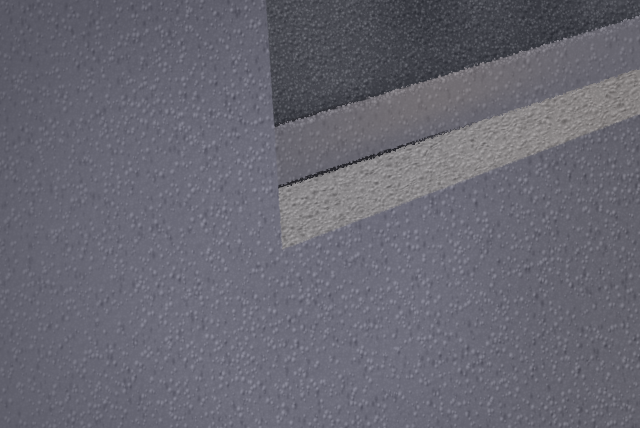
Give the GLSL for this texture, as a Shadertoy shader.

```glsl
// Rough plastered wall with a slanted window recess, a frame band and a pale gritty sill.

// Colours
const vec3 WALL_LIT = vec3(0.440, 0.440, 0.492);
const vec3 WALL_DIM = vec3(0.345, 0.345, 0.388);
const vec3 WALL_WARM = vec3(0.405, 0.402, 0.436);
const vec3 GLASS_DARK = vec3(0.240, 0.247, 0.275);
const vec3 GLASS_HAZE = vec3(0.355, 0.360, 0.390);
const vec3 FRAME = vec3(0.405, 0.402, 0.440);
const vec3 FRAME_WARM = vec3(0.455, 0.440, 0.458);
const vec3 SILL = vec3(0.545, 0.537, 0.545);
const vec3 GAP = vec3(0.14, 0.14, 0.16);

// Layout in canvas heights: each slanted edge is (height at CORNER_X, slope)
const float CORNER_X = 0.655;
const vec2 GLASS_EDGE = vec2(0.709, 0.303);
const vec2 FRAME_EDGE = vec2(0.562, 0.330);
const vec2 SILL_EDGE = vec2(0.415, 0.379);
const float JAMB_TOP_X = 0.621;
const float JAMB_LEAN = 0.066;

// Plaster
const vec2 FLECK_SCALE = vec2(118.0, 92.0);
const float FLECK_DENSITY = 0.30;
const float FLECK_LIGHT = 0.085;
const float FLECK_RELIEF = 0.085;
const float SILL_RELIEF = 0.12;
const vec2 LIGHT_STEP = vec2(0.0022, -0.0034);

vec2 hash2(vec2 c) {
    vec3 q = fract(c.xyx * vec3(0.1031, 0.1030, 0.0973));
    q += dot(q, q.yzx + 33.33);
    return fract((q.xx + q.yz) * q.zy);
}

// Cellular height: round grains of varied size, in a share of the cells
float grains(vec2 p, float density) {
    vec2 cell = floor(p);
    float height = 0.0;
    for (int j = -1; j <= 1; j++) {
        for (int i = -1; i <= 1; i++) {
            vec2 id = cell + vec2(i, j);
            vec2 kind = hash2(id + 71.0);
            float radius = mix(0.35, 0.85, kind.x);
            float d = length(p - id - hash2(id));
            float grain = radius * (1.0 - smoothstep(0.0, radius, d));
            height = max(height, grain * step(kind.y, density));
        }
    }
    return height;
}

// Layered sines for soft, wide variation, about -1 to 1
float drift(vec2 p) {
    float a = sin(p.x + 1.7 * sin(p.y * 0.8));
    float b = sin(p.y * 1.3 + 1.4 * sin(p.x * 0.7 + 2.0));
    return 0.5 * (a + b);
}

// Light from the upper left across the grains
float relief(vec2 p, vec2 scale, float density) {
    return grains(p * scale, density) - grains((p - LIGHT_STEP) * scale, density);
}

float heightAbove(vec2 p, vec2 edge) {
    return p.y - edge.x - edge.y * (p.x - CORNER_X);
}

float cover(float d, float soft) {
    return smoothstep(-soft, soft, d);
}

void mainImage(out vec4 fragColor, in vec2 fragCoord) {
    vec2 p = fragCoord / iResolution.y;
    float soft = max(0.0022, 0.8 / iResolution.y);

    // Grain makes the edges slightly ragged
    float fine = grains(p * 150.0 + 19.0, 1.0) - 0.3;
    float ragged = fine * 0.008;
    float inside = cover(p.x - JAMB_TOP_X - JAMB_LEAN * (1.0 - p.y) + ragged * 0.3, soft);
    float aboveGlass = heightAbove(p, GLASS_EDGE) - ragged;
    float aboveFrame = heightAbove(p, FRAME_EDGE) + ragged;
    float aboveSill = heightAbove(p, SILL_EDGE) + ragged * 0.4;
    float along = p.x - CORNER_X;

    // Wall: brightest low in the middle, greyer to the right
    float falloff = smoothstep(0.2, 1.0, length((p - vec2(0.72, 0.36)) * vec2(0.9, 1.0)));
    vec3 wall = mix(WALL_LIT, WALL_DIM, falloff);
    wall = mix(wall, WALL_WARM, 0.6 * smoothstep(0.9, 1.5, p.x));
    wall += 0.005 * drift(p * vec2(13.0, 9.0));

    // Small pale flecks with shaded sides, low swells and upright pits
    float focus = mix(0.6, 1.0, smoothstep(0.0, 0.55, p.x));
    float flecks = FLECK_LIGHT * (grains(p * FLECK_SCALE, FLECK_DENSITY) - 0.09);
    flecks += FLECK_RELIEF * relief(p, FLECK_SCALE, FLECK_DENSITY);
    float swells = 0.04 * relief(p + 3.0, vec2(62.0, 48.0), 0.7);
    float pits = grains(p * vec2(125.0, 62.0) + 41.0, 0.16) - 0.05;
    float plaster = flecks + swells + 0.035 * fine - 0.085 * pits;
    wall += plaster * focus;

    // Sill: pale, packed crumbs with dark creases lying along its slope
    vec2 s = vec2(p.x, p.y - SILL_EDGE.y * 0.6 * p.x);
    s += 0.003 * vec2(drift(s.yx * 130.0), drift(s * 110.0 + 5.0));
    float crumbs = relief(s, vec2(85.0, 125.0), 0.7);
    float creases = grains(s * vec2(80.0, 140.0) + 13.0, 0.3) - 0.09;
    vec3 sill = SILL + vec3(0.006, 0.0, -0.008) * smoothstep(0.2, 0.8, along);
    sill -= 0.03 * smoothstep(0.5, 0.9, along);
    sill += SILL_RELIEF * crumbs + 0.08 * fine - 0.13 * creases;

    // Frame band: faint warm reflection in the middle, gritty upper lip
    float glow = exp(-pow((along - 0.36) / 0.28, 2.0)) * smoothstep(0.0, 0.08, aboveFrame);
    vec3 frame = mix(FRAME, FRAME_WARM, glow) + plaster * 0.7;
    float lip = smoothstep(-0.026, -0.010, aboveGlass);
    frame += lip * (0.035 + 0.12 * fine);

    // Glass: dark with wide diagonal haze and fine frost
    float bands = drift(vec2(p.x * 15.0 + p.y * 9.0, p.y * 8.0 - p.x * 4.0));
    float haze = 0.38 + 0.28 * bands + 0.35 * exp(-pow((along - 0.08) / 0.14, 2.0));
    haze *= smoothstep(0.0, 0.10, aboveGlass + 0.03);
    vec3 glass = mix(GLASS_DARK, GLASS_HAZE, clamp(haze, 0.0, 1.0));
    float frost = grains(p * vec2(175.0, 160.0) + 7.0, 0.5) - 0.16;
    glass += 0.06 * fine + 0.13 * frost + 0.09 * relief(p, vec2(100.0), 0.5);
    float shade = smoothstep(0.010, 0.0, aboveGlass) * (1.0 - smoothstep(0.08, 0.32, along));
    glass = mix(glass, GAP, 0.7 * shade);

    // Stack the strips upward inside the recess
    vec3 recess = mix(wall, sill, cover(aboveSill, soft * 1.6));
    recess = mix(recess, frame, cover(aboveFrame, soft));
    float gapWidth = 0.0034 * (1.0 - smoothstep(0.15, 0.6, along));
    float gap = cover(gapWidth - abs(aboveFrame - 0.001), soft);
    recess = mix(recess, GAP, gap * (1.0 - smoothstep(0.25, 0.6, along)));
    recess = mix(recess, glass, cover(aboveGlass, soft));

    fragColor = vec4(clamp(mix(wall, recess, inside), 0.0, 1.0), 1.0);
}
```
